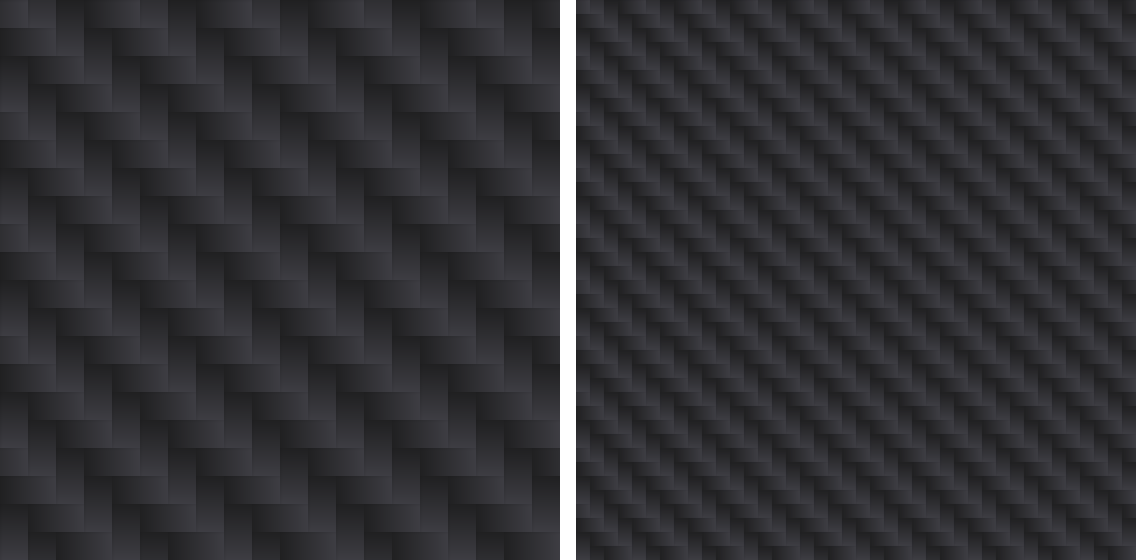
Left: one tile. Right: repeated 2 by 2.
A Shadertoy shader for this pattern:

```glsl
// Dark carbon-fibre twill: two-cell bands woven over and under along a diagonal.

const float REPEATS = 5.0;        // weave repeats across and down
const float PERIOD = 4.0;         // cells in one repeat
const float BAND_LENGTH = 2.0;    // cells covered by one visible band
const vec3 SHADE = vec3(0.125, 0.125, 0.130);
const vec3 SHEEN = vec3(0.241, 0.239, 0.262);
const float CONTACT_WIDTH = 0.12; // soft shade along a band's side, in cells
const float CONTACT_DEPTH = 0.06;
const int SAMPLES = 4;            // antialiasing samples per axis

// Colour of the weave; uv runs over the unit canvas from the lower left.
vec3 twill(vec2 uv) {
    vec2 grid = vec2(uv.x, 1.0 - uv.y) * REPEATS * PERIOD;
    vec2 cell = floor(grid);
    vec2 local = grid - cell;

    // Each row shifts by one cell; half of each period is weft, half is warp.
    float phase = mod(cell.x - cell.y + 1.0, PERIOD);
    bool weft = phase < BAND_LENGTH;

    // Weft brightens to the right, warp brightens downwards.
    float along = weft ? phase + local.x : PERIOD - 1.0 - phase + local.y;
    float across = weft ? local.y : local.x;

    vec3 color = mix(SHADE, SHEEN, along / BAND_LENGTH);
    float contact = 1.0 - smoothstep(0.0, CONTACT_WIDTH, across);
    return color * (1.0 - CONTACT_DEPTH * contact);
}

void mainImage(out vec4 fragColor, in vec2 fragCoord) {
    // Average a regular grid of samples to smooth the band edges.
    vec3 sum = vec3(0.0);
    for (int j = 0; j < SAMPLES; j++) {
        for (int i = 0; i < SAMPLES; i++) {
            vec2 offset = (vec2(i, j) + 0.5) / float(SAMPLES) - 0.5;
            sum += twill((fragCoord + offset) / iResolution.xy);
        }
    }
    fragColor = vec4(sum / float(SAMPLES * SAMPLES), 1.0);
}
```
